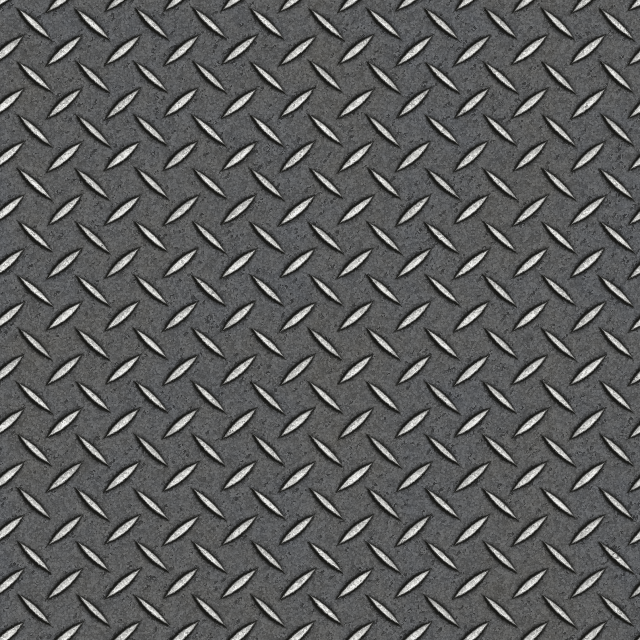
Reproduce this texture procedurally as a Shadertoy shader.

```glsl
// Worn steel tread plate: crossed rows of raised lens studs on pitted dark metal.
#define REPEATS vec2(11.0, 12.0)
#define RISING_SIZE vec2(0.415, 0.072)
#define FALLING_SIZE vec2(0.410, 0.056)
#define JITTER 0.03
#define WEAR 0.012
#define GRAIN 0.40
#define PIT_DEPTH 0.36
#define STAIN 0.008
#define STEEL vec3(0.358, 0.361, 0.362)
#define SHADOW vec3(0.085, 0.085, 0.075)
#define POLISHED vec3(0.90, 0.90, 0.885)

const float TAU = 6.2831853;

vec2 hash2(vec2 p) {
    vec3 h = fract(p.xyx * vec3(0.1031, 0.1030, 0.0973));
    h += dot(h, h.yzx + 33.33);
    return fract((h.xx + h.yz) * h.zy);
}

// Cellular noise: distance to the nearest point, and that point's random value
vec2 cellular(vec2 p) {
    vec2 cell = floor(p);
    vec2 nearest = vec2(9.0, 0.0);
    for (int y = -1; y <= 1; y++)
    for (int x = -1; x <= 1; x++) {
        vec2 id = cell + vec2(x, y);
        vec2 rnd = hash2(id + 17.0);
        float d = length(id + rnd - p);
        if (d < nearest.x) nearest = vec2(d, fract(rnd.x * 7.3 + rnd.y * 3.7));
    }
    return nearest;
}

// Broad stains from layered, warped sines that wrap around the canvas, -1 to 1
float stains(vec2 uv) {
    float sum = 0.0;
    float weight = 0.5;
    vec2 f = vec2(2.0, 1.0);
    for (int i = 0; i < 4; i++) {
        vec2 a = TAU * uv * f;
        sum += weight * sin(a.x + 1.7 * sin(a.y + float(i))) * cos(a.y + 1.3 * sin(a.x));
        f = f.yx * 2.0 + 1.0;
        weight *= 0.8;
    }
    return sum;
}

// Lens between two arcs; q is (along, across), size is (half length, half width)
float lens(vec2 q, vec2 size) {
    float radius = dot(size, size) / (2.0 * size.y);
    return length(vec2(q.x, abs(q.y) + radius - size.y)) - radius;
}

// One lattice of studs; lengths are in units of the row pitch
vec3 addStuds(vec3 colour, vec2 uv, vec2 offset, vec2 axis, vec2 size,
              float shadowShift, float grain, float pit) {
    vec2 grid = uv * REPEATS - offset + 0.5;
    vec2 id = mod(floor(grid), REPEATS) + offset * 50.0;
    vec2 rnd = hash2(id);
    vec2 rnd2 = hash2(id + 91.0);
    vec2 q = (fract(grid) - 0.5) * vec2(REPEATS.y / REPEATS.x, 1.0);
    q += JITTER * (rnd - 0.5);
    axis = normalize(axis + 0.05 * (rnd2 - 0.5));
    q = vec2(dot(q, axis), dot(q, vec2(-axis.y, axis.x)));
    size *= 0.97 + 0.06 * rnd.yx;
    float aa = 0.6 * REPEATS.y / iResolution.y;

    // Soft hollow and dark groove around the stud
    vec2 sq = q - vec2(-0.01, shadowShift);
    float hollow = lens(sq, size + vec2(0.07, 0.090)) + WEAR * grain;
    float groove = lens(sq, size + vec2(0.03, 0.034)) + WEAR * grain;
    colour *= 1.0 - 0.30 * smoothstep(0.03, -0.06, hollow);
    colour = mix(colour, SHADOW, 0.95 * smoothstep(0.028, -0.022, groove));

    // Dull bevel rising to a polished face, brightest along one flank
    float body = lens(q, size) + WEAR * grain;
    float bevel = smoothstep(aa, -aa, body);
    float face = smoothstep(-0.004, -0.026, body);
    float flank = q.y / size.y;
    float shade = 0.90 + 0.08 * (rnd2.x - 0.5) + 0.32 * grain - 0.16 * flank;
    shade -= 0.8 * q.x * q.x + 0.30 * pit * rnd2.y;
    colour = mix(colour, POLISHED * (0.40 - 0.10 * flank), bevel);
    return mix(colour, min(POLISHED * shade, vec3(0.95)), face);
}

void mainImage(out vec4 fragColor, in vec2 fragCoord) {
    vec2 uv = fragCoord / iResolution.xy;
    float stain = stains(uv);
    vec2 fine = cellular(uv * 330.0);
    vec2 coarse = cellular(uv * 130.0 + 0.9 * fine.y);
    float grain = 0.7 * (fine.y - 0.5) + 0.5 * (0.45 - fine.x) + 0.30 * (coarse.y - 0.5);

    // Plate: faint blue and brown stains, grain, clustered pits
    vec3 colour = STEEL * (1.0 + STAIN * stain + GRAIN * grain);
    colour += vec3(-0.006, -0.001, 0.009) * stain;
    float pitRadius = 0.45 * smoothstep(0.74, 1.0, coarse.y + 0.07 * stain);
    float pit = smoothstep(pitRadius + 0.10, pitRadius - 0.20, coarse.x) * step(0.05, pitRadius);
    colour *= 1.0 - PIT_DEPTH * pit;

    // Studs leaning each way, half a repeat apart
    colour = addStuds(colour, uv, vec2(0.115, 0.065), vec2(0.76, 0.65), RISING_SIZE,
                      0.004, grain, pit);
    colour = addStuds(colour, uv, vec2(0.61, 0.555), vec2(0.73, -0.68), FALLING_SIZE,
                      -0.020, grain, pit);
    fragColor = vec4(clamp(colour, 0.0, 1.0), 1.0);
}
```
